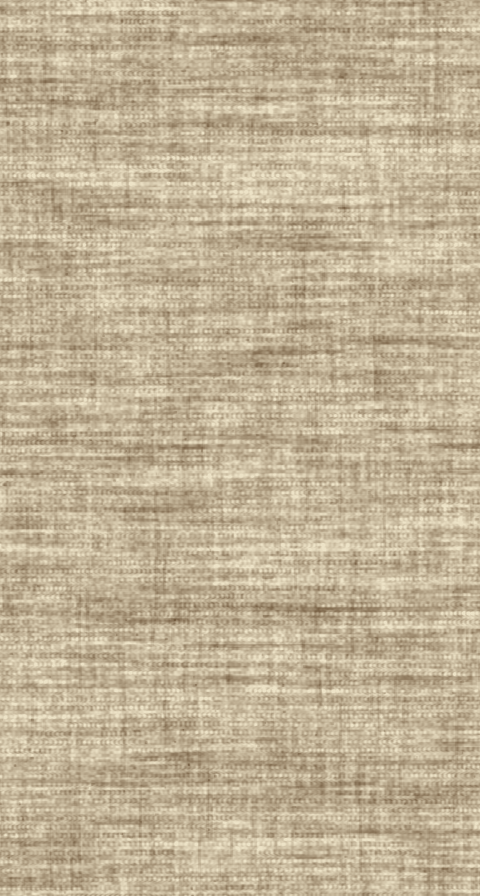
This texture is drawn by a Shadertoy shader. Its source:

```glsl
// Natural grasscloth: a fine plain weave with uneven, streaky horizontal yarns.

const float TAU = 6.2831853;
const vec3 BROWN_YARN = vec3(0.58, 0.50, 0.39);
const vec3 CREAM_YARN = vec3(0.85, 0.80, 0.69);
const vec2 THREADS = vec2(98.0, 112.0); // warp and weft threads per canvas width

float hash(vec2 p) {
    vec3 q = fract(vec3(p.xyx) * 0.1031);
    q += dot(q, q.yzx + 33.33);
    return fract((q.x + q.y) * q.z);
}

// One yarn: smooth variation along its length, with a random phase.
float yarn(float along, float id, float seed) {
    along += 17.0 * hash(vec2(id, seed + 3.0));
    float cell = floor(along);
    float t = smoothstep(0.0, 1.0, along - cell);
    vec2 key = vec2(cell + seed, id + 2.0 * seed);
    return mix(hash(key), hash(key + vec2(1.0, 0.0)), t);
}

// Neighbouring yarns blended across their width, centred on zero.
float streaks(vec2 p, vec2 frequency, float seed) {
    p *= frequency;
    float id = floor(p.y);
    float t = smoothstep(0.25, 0.75, p.y - id);
    return mix(yarn(p.x, id, seed), yarn(p.x, id + 1.0, seed), t) - 0.5;
}

// Uneven raised beads with dark pores between the threads.
float weave(vec2 p) {
    vec2 thread = p * THREADS;
    thread.x += 0.9 * streaks(p, vec2(14.0, THREADS.y), 163.0);
    float beads = cos(TAU * thread.x) * cos(0.5 * TAU * thread.y);
    float warpRidge = cos(TAU * thread.x);
    float weftRidge = cos(TAU * thread.y);
    float pores = smoothstep(0.3, 1.6, -warpRidge - weftRidge);
    return 0.55 * beads + 0.25 * warpRidge + 0.3 * weftRidge - 0.4 * (pores - 0.2);
}

float clothTone(vec2 p) {
    // Slight drift of the threads
    vec2 drift = vec2(streaks(p.yx, vec2(7.0, 9.0), 11.0),
                      streaks(p, vec2(4.0, 6.0), 23.0));
    p += drift * vec2(0.005, 0.005);

    // Weft: soft shaded bands down to single yarns
    float tone = 0.68;
    tone += 0.17 * streaks(p, vec2(1.5, 13.0), 31.0);
    tone += 0.32 * streaks(p, vec2(4.0, 58.0), 47.0);
    tone += 0.60 * streaks(p, vec2(8.0, THREADS.y), 59.0);

    // Warp: fainter vertical lines
    tone += 0.08 * streaks(p.yx, vec2(1.5, 20.0), 71.0);
    tone += 0.32 * streaks(p.yx, vec2(10.0, THREADS.x), 83.0);
    float darkWarp = smoothstep(0.24, 0.44, streaks(p.yx, vec2(9.0, 120.0), 97.0));
    tone -= 0.18 * darkWarp;

    // Dark slubs gathered into patches
    float patches = smoothstep(-0.1, 0.25, streaks(p, vec2(2.5, 19.0), 103.0));
    float slub = smoothstep(0.1, 0.35, streaks(p, vec2(5.0, 92.0), 109.0));
    tone -= 0.32 * slub * patches;

    // Weave relief, softer where slubs cover it, then fibre grain
    float relief = 0.22 + 0.26 * streaks(p, vec2(14.0, 50.0), 127.0);
    tone += relief * (1.0 - 0.5 * slub * patches) * weave(p);
    tone += 0.60 * streaks(p, vec2(120.0, 180.0), 139.0);
    float fleck = smoothstep(0.45, 0.49, streaks(p, vec2(50.0, 125.0), 151.0));
    return tone - 0.4 * fleck;
}

void mainImage(out vec4 fragColor, in vec2 fragCoord) {
    // Average four samples to smooth the thread edges
    float tone = 0.0;
    for (int i = 0; i < 4; i++) {
        vec2 offset = vec2(float(i % 2), float(i / 2)) * 0.5 - 0.25;
        tone += 0.25 * clothTone((fragCoord + offset) / iResolution.x);
    }
    vec3 color = mix(BROWN_YARN, CREAM_YARN, clamp(tone, -0.5, 1.3));
    fragColor = vec4(color, 1.0);
}
```
